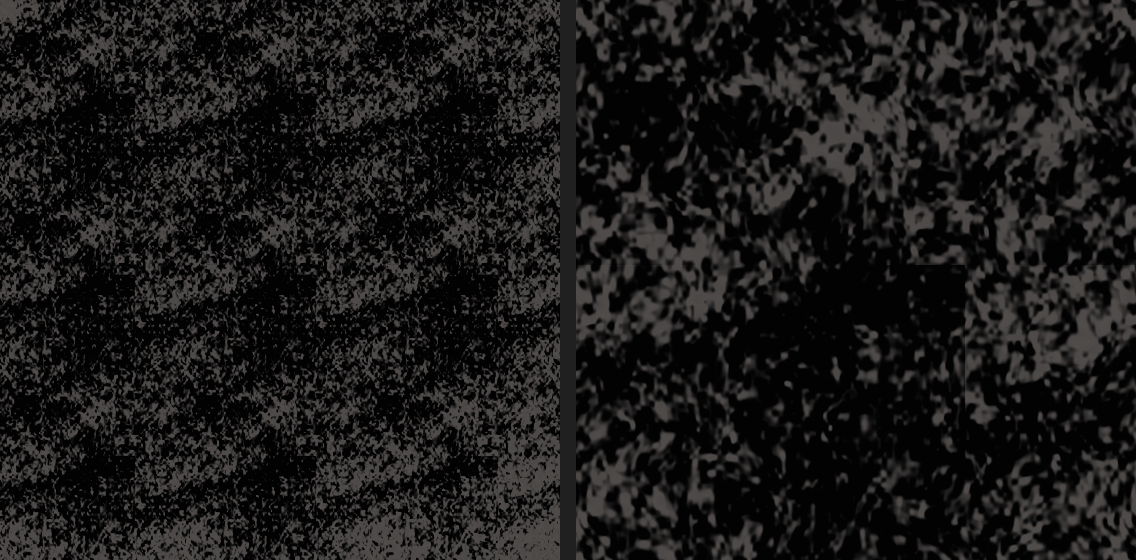
Left: the whole. Right: its middle third, enlarged.
This texture is drawn by a WebGL 1 fragment shader. Its source:

```glsl
precision highp float;
// Distressed charcoal grain: a tile of ragged grey flecks over black, repeated
// about three times each way. Soft patches set the fleck density, some cut off
// at the tile seams, and uneven wear along the canvas border thickens the grey.
uniform vec2 u_resolution;

const vec3 BLACK = vec3(0.008, 0.008, 0.009);
const vec3 GREY = vec3(0.304, 0.292, 0.286);
const float TILE_SIZE = 0.324;
const vec2 TILE_ORIGIN = vec2(0.241, 0.185);

float hash(vec2 p) {
  return fract(sin(dot(p, vec2(127.1, 311.7))) * 43758.5453);
}

// Value noise that repeats after "period" cells; t spans one tile.
float tileNoise(vec2 t, vec2 period, float seed) {
  vec2 p = t * period;
  vec2 cell = floor(p);
  vec2 f = p - cell;
  f = f * f * (3.0 - 2.0 * f);
  vec2 a = mod(cell, period);
  vec2 b = mod(cell + 1.0, period);
  float low = mix(hash(a + seed), hash(vec2(b.x, a.y) + seed), f.x);
  float high = mix(hash(vec2(a.x, b.y) + seed), hash(b + seed), f.x);
  return mix(low, high, f.y);
}

// Soft tilted ellipse, 1 at its centre.
float patchAt(vec2 d, vec2 radius, float angle) {
  float c = cos(angle);
  float s = sin(angle);
  vec2 q = vec2(c * d.x + s * d.y, c * d.y - s * d.x) / radius;
  return exp(-dot(q, q));
}

// Offset to a centre, taken the short way round the tile.
vec2 wrapped(vec2 t, vec2 centre) {
  return fract(t - centre + 0.5) - 0.5;
}

// Light and dark areas within one tile.
float patchTone(vec2 t) {
  float tone = 0.0;
  // Patches that continue across the seams
  tone += 0.21 * patchAt(wrapped(t, vec2(0.78, 0.25)), vec2(0.14, 0.06), 0.6);
  tone += 0.11 * patchAt(wrapped(t, vec2(0.33, 0.55)), vec2(0.16, 0.08), 0.45);
  tone += 0.04 * patchAt(wrapped(t, vec2(0.10, 0.30)), vec2(0.16, 0.20), 0.0);
  tone += 0.07 * patchAt(wrapped(t, vec2(0.40, 0.02)), vec2(0.20, 0.09), 0.2);
  tone -= 0.13 * patchAt(wrapped(t, vec2(0.78, 0.66)), vec2(0.25, 0.19), 0.5);
  tone -= 0.10 * patchAt(wrapped(t, vec2(0.42, 0.27)), vec2(0.18, 0.09), 0.2);
  tone -= 0.05 * patchAt(wrapped(t, vec2(0.25, 0.74)), vec2(0.24, 0.07), 0.1);
  // Patches cut off at the seams
  tone += 0.13 * patchAt(t - vec2(0.18, 0.90), vec2(0.27, 0.09), 0.2);
  tone += 0.14 * patchAt(t - vec2(0.01, 0.74), vec2(0.04, 0.09), -0.1);
  tone -= 0.20 * patchAt(t - vec2(0.83, 0.94), vec2(0.24, 0.05), 0.35);
  return tone;
}

// Mid-sized clumps, drawn out up to the right.
float clumps(vec2 t) {
  vec2 slanted = vec2(t.x + t.y, 2.0 * t.y - t.x);
  return 0.10 * (tileNoise(slanted, vec2(4.0, 5.0), 3.0) - 0.5)
       + 0.15 * (tileNoise(slanted, vec2(9.0, 11.0), 17.0) - 0.5);
}

// Fine flecks, a little taller than wide.
float flecks(vec2 t) {
  return 0.20 * (tileNoise(t, vec2(33.0, 25.0), 29.0) - 0.5)
       + 0.48 * (tileNoise(t, vec2(71.0, 53.0), 41.0) - 0.5)
       + 0.34 * (tileNoise(t, vec2(113.0, 89.0), 53.0) - 0.5);
}

// Extra grey near the canvas border, strongest at the lower right.
float borderWear(vec2 uv) {
  float uneven = 0.5 + tileNoise(uv, vec2(7.0), 71.0);
  float bottom = (1.0 - smoothstep(0.0, 0.15, uv.y)) * 0.11;
  float right = smoothstep(0.88, 1.0, uv.x) * 0.05;
  float top = smoothstep(0.92, 1.0, uv.y) * 0.03;
  float lowerRight = 0.11 * patchAt(uv - vec2(0.95, 0.12), vec2(0.32, 0.14), 0.1);
  float upperLeft = 0.32 * patchAt(uv - vec2(0.01, 0.99), vec2(0.04), 0.0);
  return uneven * (bottom + right + top + lowerRight) + upperLeft;
}

void main() {
  vec2 uv = gl_FragCoord.xy / u_resolution;
  vec2 tile = fract((uv - TILE_ORIGIN) / TILE_SIZE);

  // Bend the grain so that no lattice shows
  vec2 bend = vec2(tileNoise(tile, vec2(13.0), 83.0),
                   tileNoise(tile, vec2(13.0), 97.0)) - 0.5;
  vec2 grainTile = tile + 0.022 * bend;

  float density = patchTone(tile) + clumps(grainTile) + borderWear(uv);
  float cover = smoothstep(-0.085, 0.225, density + flecks(grainTile));

  // Faint mottling inside the grey
  float mottle = 0.96 + 0.08 * tileNoise(uv, vec2(190.0), 109.0);
  gl_FragColor = vec4(mix(BLACK, GREY * mottle, cover), 1.0);
}
```
